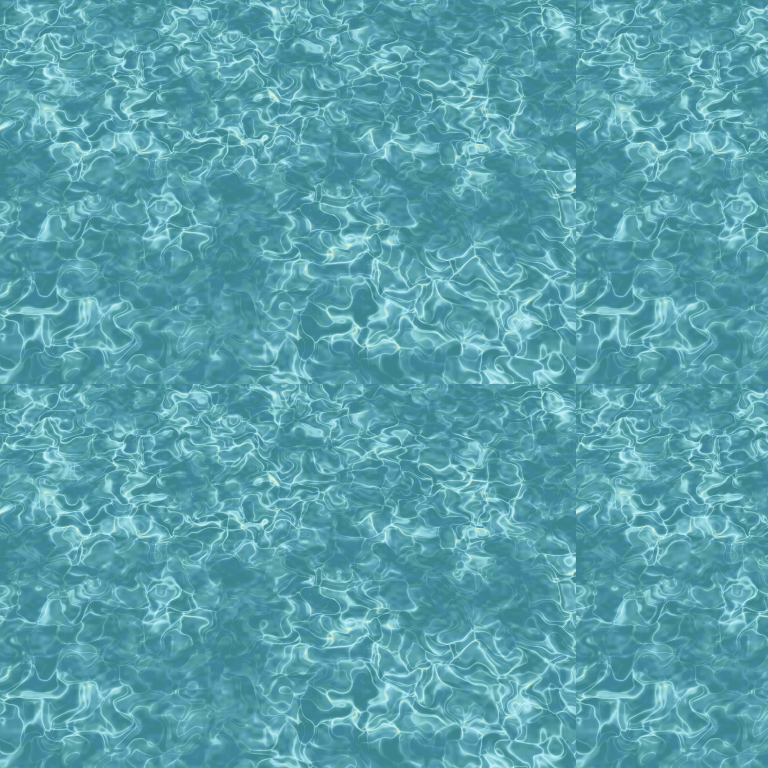
A Shadertoy shader for this texture:

```glsl
// Sunlit rippling pool water: tiled panels of caustic webs, finer toward the top of each panel.

const vec2 PANEL_SIZE = vec2(0.75, 0.5);   // canvas units: 1 1/3 across, 2 down
const float RIPPLES = 24.0;                // ripple cells per panel height at the near edge

const vec3 DEEP  = vec3(0.235, 0.52, 0.56);
const vec3 MID   = vec3(0.34, 0.63, 0.66);
const vec3 PALE  = vec3(0.56, 0.83, 0.85);
const vec3 WARM_GLINT = vec3(0.86, 0.95, 0.83);
const vec3 COOL_GLINT = vec3(0.74, 0.93, 0.98);

float hash(vec2 p) {
    return fract(sin(dot(p, vec2(127.1, 311.7))) * 43758.5453);
}

float noise(vec2 p) {
    vec2 i = floor(p), f = fract(p);
    f = f * f * f * (f * (f * 6.0 - 15.0) + 10.0);
    float low  = mix(hash(i), hash(i + vec2(1.0, 0.0)), f.x);
    float high = mix(hash(i + vec2(0.0, 1.0)), hash(i + 1.0), f.x);
    return mix(low, high, f.y);
}

float fbm(vec2 p) {
    float sum = 0.0, amp = 0.57;
    for (int i = 0; i < 3; i++) {
        sum += amp * noise(p);
        p = mat2(1.6, 1.2, -1.2, 1.6) * p + 17.3;
        amp *= 0.5;
    }
    return sum;
}

vec2 warp(vec2 p, float amount) {
    return p + amount * (vec2(noise(p), noise(p + vec2(37.2, 11.8))) - 0.5);
}

// Bright borders between scattered cells
float web(vec2 p, float width) {
    vec2 cell = floor(p);
    float nearest = 9.0, second = 9.0;
    for (int y = -1; y <= 1; y++)
    for (int x = -1; x <= 1; x++) {
        vec2 c = cell + vec2(x, y);
        float d = length(c + vec2(hash(c), hash(c + 19.7)) - p);
        second = min(second, max(nearest, d));
        nearest = min(nearest, d);
    }
    return exp(-(second - nearest) / width);
}

// Thin contour threads of a smooth field
float threads(vec2 p, float bands, float sharpness) {
    return pow(1.0 - abs(sin(bands * noise(p))), sharpness);
}

// Flatten the ripples with distance up the panel
vec2 waterPlane(vec2 panel) {
    float aspect = PANEL_SIZE.x / PANEL_SIZE.y;
    float far = panel.y;
    return RIPPLES * vec2((panel.x - 0.5) * aspect * (1.0 + 0.3 * far),
                          far + 0.45 * far * far);
}

// Light gathered at a point of the surface, 0 to about 1
float caustics(vec2 p) {
    vec2 w = warp(warp(p * 0.75, 1.3) * 1.3, 0.8);
    float patches = smoothstep(0.3, 0.7, fbm(p * 0.25 + 5.0));
    float swell = smoothstep(0.3, 0.75, fbm(w * 0.8 + 41.0));
    float sheets = smoothstep(0.55, 0.7, noise(w * vec2(0.7, 0.9) + 73.0));
    float light = 0.26 * swell + 0.2 * sheets * patches;
    light += web(w * 0.6, 0.08) * (0.15 + 0.6 * patches);
    light += threads(w * 0.8 + 9.0, 6.0, 4.0) * (0.1 + 0.4 * patches);
    light += threads(w * 1.5 + 23.0, 5.0, 3.0) * (0.1 + 0.25 * swell);
    light += 0.26 * (noise(p * vec2(2.4, 2.9) + 31.0) - 0.5);
    return light;
}

vec3 waterColor(float light, vec2 p) {
    float coolness = smoothstep(0.35, 0.65, noise(p * 1.5 + 61.0));
    float warmth = smoothstep(0.5, 0.75, noise(p * 1.4 + 87.0));
    vec3 tint = vec3(0.01, 0.005, 0.04) * coolness;
    vec3 glint = mix(COOL_GLINT, WARM_GLINT, warmth);
    vec3 color = mix(DEEP, MID, smoothstep(0.0, 0.38, light));
    color = mix(color, PALE, smoothstep(0.3, 0.72, light));
    color += tint * (1.0 - smoothstep(0.5, 0.9, light));
    return mix(color, glint, smoothstep(0.68, 1.15, light));
}

void mainImage(out vec4 fragColor, in vec2 fragCoord) {
    // Average a 2 by 2 grid of samples to smooth the thin lines
    vec3 color = vec3(0.0);
    for (int i = 0; i < 4; i++) {
        vec2 offset = vec2(i % 2, i / 2) * 0.5 - 0.25;
        vec2 uv = (fragCoord + offset) / iResolution.xy;
        vec2 p = waterPlane(fract(uv / PANEL_SIZE));
        color += 0.25 * waterColor(caustics(p), p);
    }
    fragColor = vec4(color, 1.0);
}
```
